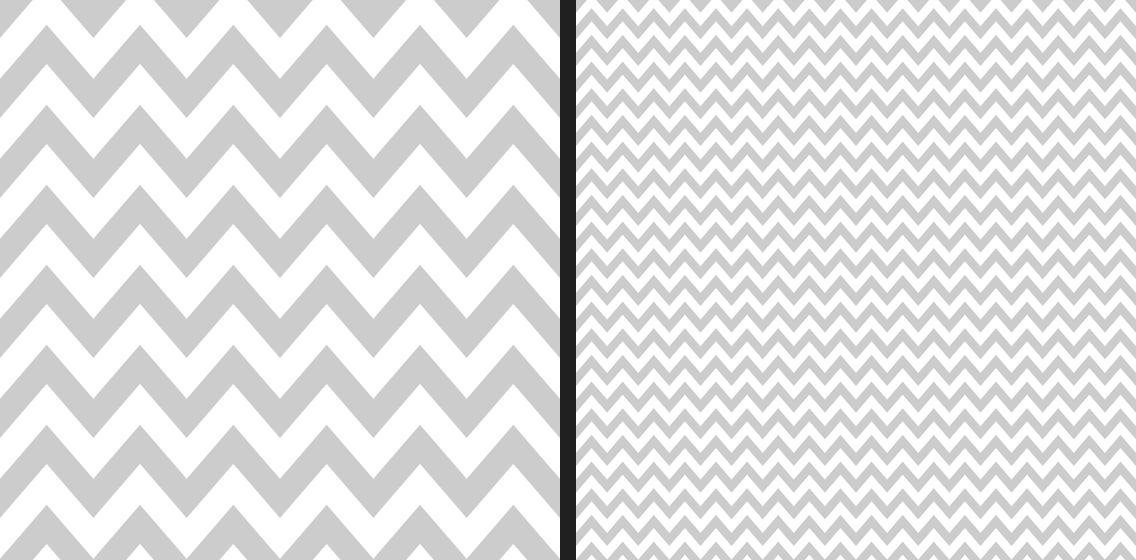
Left, the tile; right, the same tile 3 across and 3 down.
Give the GLSL for this pattern, as a WebGL 1 fragment shader.

```glsl
precision highp float;

uniform vec2 u_resolution;

const vec2 REPEATS = vec2(6.0, 7.0);   // zigzags across, bands down
const float ZIGZAG_HEIGHT = 0.676;     // in band periods
const float BAND_WIDTH = 0.49;         // share of a band period
const float BAND_CENTER = 0.446;       // band phase at a peak

const vec3 WHITE = vec3(1.0);
const vec3 GREY = vec3(0.8);

// 0 in the middle of each cell, 1 at its sides
float triangleWave(float x) {
  return abs(2.0 * fract(x) - 1.0);
}

// Signed distance to the nearest chevron band, in canvas units
float chevronDistance(vec2 uv, vec2 repeats, float height, float width, float center) {
  float phase = uv.y * repeats.y + height * triangleWave(uv.x * repeats.x);
  float offset = abs(fract(phase - center + 0.5) - 0.5);
  float slope = length(vec2(2.0 * height * repeats.x, repeats.y));
  return (offset - 0.5 * width) / slope;
}

// Coverage of a shape, softened over one pixel
float fillMask(float dist, float pixel) {
  return clamp(0.5 - dist / pixel, 0.0, 1.0);
}

void main() {
  vec2 uv = gl_FragCoord.xy / u_resolution;
  float pixel = 1.0 / min(u_resolution.x, u_resolution.y);

  float dist = chevronDistance(uv, REPEATS, ZIGZAG_HEIGHT, BAND_WIDTH, BAND_CENTER);
  gl_FragColor = vec4(mix(WHITE, GREY, fillMask(dist, pixel)), 1.0);
}
```
